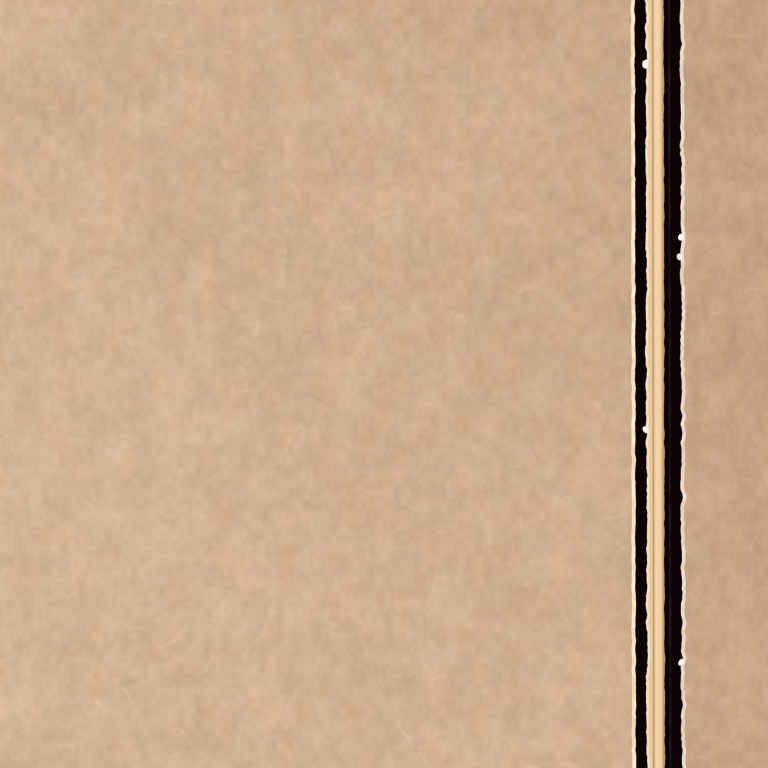
A WebGL 2 fragment shader for this texture:

```glsl
#version 300 es
precision highp float;
// Tan kraft paper with two rough black vertical rules near the right edge.
// Layered value noise and hashed fibres make the paper; wobbling distance
// bands make the rules, their pale halos and the cream strip between them.
uniform vec2 u_resolution;
out vec4 fragColor;

float hash(vec2 p) {
    vec3 q = fract(p.xyx * vec3(0.1031, 0.1030, 0.0973));
    q += dot(q, q.yzx + 33.33);
    return fract((q.x + q.y) * q.z);
}

float noise(vec2 p) {
    vec2 i = floor(p), f = fract(p);
    f = f * f * (3.0 - 2.0 * f);
    return mix(mix(hash(i), hash(i + vec2(1, 0)), f.x),
               mix(hash(i + vec2(0, 1)), hash(i + vec2(1, 1)), f.x), f.y);
}

// Soft vertical band between two x positions
float band(float x, float left, float right, float soft) {
    return smoothstep(left - soft, left + soft, x)
         * (1.0 - smoothstep(right - soft, right + soft, x));
}

// Uneven edge offset along a rule
float wobble(float y, float seed) {
    return (noise(vec2(y * 85.0, seed)) - 0.5) * 0.0028
         + (noise(vec2(y * 210.0, seed + 7.0)) - 0.5) * 0.0012;
}

// Short, slightly bent fibres: one per cell, hashed position and angle
float fibres(vec2 uv, float cells) {
    vec2 home = floor(uv * cells);
    float total = 0.0;
    for (int j = -1; j <= 1; j++)
    for (int i = -1; i <= 1; i++) {
        vec2 cell = home + vec2(i, j);
        vec2 centre = cell + vec2(hash(cell + 3.0), hash(cell + 19.0));
        float angle = 6.2832 * hash(cell + 41.0);
        vec2 d = uv * cells - centre;
        d = vec2(d.x * cos(angle) + d.y * sin(angle), d.y * cos(angle) - d.x * sin(angle));
        d.y += 0.7 * d.x * d.x;
        float stroke = exp(-d.y * d.y * 450.0) * (1.0 - smoothstep(0.15, 0.4, abs(d.x)));
        total += stroke * (hash(cell + 67.0) - 0.45);
    }
    return total;
}

vec3 paper(vec2 uv) {
    vec3 tan0 = vec3(0.823, 0.702, 0.580);
    tan0 -= vec3(0.030, 0.036, 0.038) * smoothstep(0.1, 1.2, uv.x * 0.75 + uv.y * 0.45);
    tan0 -= vec3(0.022, 0.028, 0.030) * smoothstep(0.86, 0.91, uv.x);
    float mottle = (noise(uv * 9.0) - 0.5) * 0.022
                 + (noise(uv * 27.0 + 5.0) - 0.5) * 0.026
                 + (noise(uv * vec2(85.0, 70.0) + 11.0) - 0.5) * 0.040
                 + (noise(uv * vec2(190.0, 150.0) + 23.0) - 0.5) * 0.028;
    float warmth = (noise(uv * 40.0 + 31.0) - 0.5) * 0.012;
    return tan0 + mottle + vec3(warmth, 0.0, -warmth)
         + 0.055 * fibres(uv, 19.0) + 0.04 * fibres(uv + 0.37, 33.0);
}

void main() {
    vec2 uv = gl_FragCoord.xy / u_resolution;
    float soft = max(0.0011, 0.7 / u_resolution.x);
    float x = uv.x + 0.0015 * (uv.y - 0.5);   // the rules lean slightly
    float y = uv.y;
    vec3 colour = paper(uv);

    // Rough edges of both rules
    float leftA = 0.8274 + 0.5 * wobble(y, 1.0);
    float leftB = 0.8413 + wobble(y, 2.0);
    float rightA = 0.8650 + 0.5 * wobble(y, 3.0);
    float rightB = 0.8868 + wobble(y, 4.0);

    // Pale halos outside the rules, broken up along their length
    float patchy = 0.65 + 0.35 * noise(vec2(y * 130.0, 9.0));
    vec3 halo = vec3(1.0, 0.94, 0.83);
    colour = mix(colour, halo, patchy * band(x, leftA - 0.0052, leftA, soft));
    colour = mix(colour, vec3(0.98, 0.88, 0.82), patchy * band(x, rightB, rightB + 0.0048, soft));

    // Cream strip with a brown seam and soft shaded sides
    colour = mix(colour, vec3(0.91, 0.78, 0.60), band(x, leftB, rightA, soft));
    colour = mix(colour, halo, 0.75 * patchy * band(x, leftB, leftB + 0.0035, soft));
    colour = mix(colour, vec3(0.62, 0.49, 0.35), 0.65 * band(x, 0.8495, 0.8514, soft));
    colour = mix(colour, vec3(0.96, 0.85, 0.67), 0.7 * band(x, 0.8535, 0.8595, soft));
    colour = mix(colour, vec3(0.64, 0.50, 0.37), 0.6 * band(x, 0.8620, rightA, soft));

    // Black rules; the wide one carries a faint plum streak
    vec3 ink = vec3(0.045, 0.012, 0.014);
    colour = mix(colour, ink, band(x, leftA, leftB, soft));
    vec3 wideInk = mix(ink, vec3(0.17, 0.12, 0.15),
                       band(x, 0.8705, 0.8735, 0.0015) * (0.35 + 0.5 * noise(vec2(y * 60.0, 5.0))));
    colour = mix(colour, wideInk, band(x, rightA, rightB, soft));

    // Sparse white chips along the inner and outer edges
    for (int k = 0; k < 6; k++) {
        float id = float(k);
        float edge = k % 2 == 0 ? leftB - 0.001 : rightB - 0.001;
        vec2 chip = vec2(edge, fract(0.905 + id * 0.739 + 0.08 * hash(vec2(id, 13.0))));
        float reach = length((vec2(x, y) - chip) * vec2(1.0, 0.8));
        colour = mix(colour, vec3(1.0, 0.97, 0.93), 1.0 - smoothstep(0.0025, 0.0025 + 2.0 * soft, reach));
    }
    fragColor = vec4(clamp(colour, 0.0, 1.0), 1.0);
}
```
